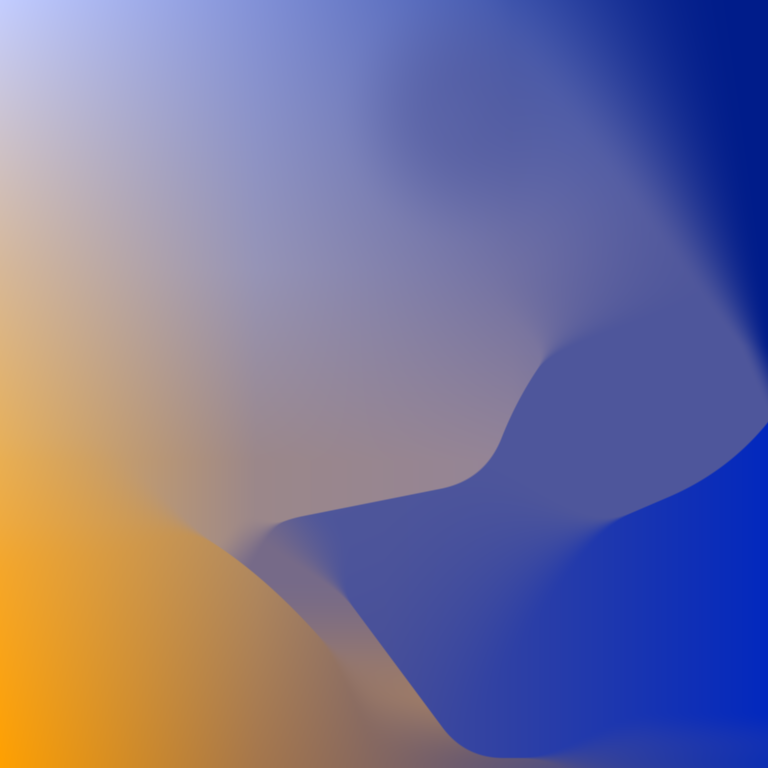
Give the GLSL for this background, as a Shadertoy shader.

```glsl
// Draws soft folded sheets of slate blue, deep blue, pale sky and amber with crisp creases.

// Horizontal colour rows: four evenly spaced stops each
const mat4x3 SKY_TOP = mat4x3(0.765, 0.804, 1.0,   0.51, 0.569, 0.843,
                              0.255, 0.34, 0.68,   0.20, 0.28, 0.63);
const mat4x3 SKY_MID = mat4x3(0.84, 0.72, 0.596,   0.588, 0.58, 0.714,
                              0.44, 0.44, 0.64,    0.306, 0.337, 0.62);
const mat4x3 SKY_LOW = mat4x3(0.91, 0.686, 0.333,  0.608, 0.53, 0.54,
                              0.58, 0.518, 0.59,   0.306, 0.337, 0.62);
const mat4x3 AMBER_TOP = mat4x3(0.949, 0.659, 0.204, 0.698, 0.549, 0.392,
                                0.353, 0.329, 0.51,  0.08, 0.20, 0.67);
const mat4x3 AMBER_LOW = mat4x3(1.0, 0.627, 0.0,     0.647, 0.463, 0.294,
                                0.373, 0.333, 0.463, 0.08, 0.20, 0.67);

const vec3 SLATE = vec3(0.306, 0.337, 0.606);
const vec3 DUSK = vec3(0.267, 0.298, 0.596);
const vec3 ROYAL = vec3(0.008, 0.157, 0.745);
const vec3 NAVY = vec3(0.0, 0.11, 0.54);
const vec3 MAUVE = vec3(0.463, 0.416, 0.533);
const vec3 TAN = vec3(0.62, 0.486, 0.408);

const float CRISP = 0.0015;    // half width of a sharp crease
const float SKY_MID_AT = 0.35; // depths of the sky rows
const float SKY_LOW_AT = 0.60;

vec3 ramp(mat4x3 stops, float x) {
    float t = clamp(x, 0.0, 1.0) * 3.0;
    vec3 c = mix(stops[0], stops[1], min(t, 1.0));
    c = mix(c, stops[2], clamp(t - 1.0, 0.0, 1.0));
    return mix(c, stops[3], clamp(t - 2.0, 0.0, 1.0));
}

// Signed distance to the line a-b; with y downward, positive is clockwise of it
float side(vec2 p, vec2 a, vec2 b) {
    vec2 d = normalize(b - a);
    return dot(p - a, vec2(-d.y, d.x));
}

float smin(float a, float b, float k) {
    float h = max(k - abs(a - b), 0.0) / k;
    return min(a, b) - h * h * k * 0.25;
}

float smax(float a, float b, float k) {
    return -smin(-a, -b, k);
}

// Coverage of the negative side, with an edge of the given softness
float cover(float d, float softness) {
    float w = max(CRISP, 0.75 / iResolution.y) + softness;
    return 1.0 - smoothstep(-w, w, d);
}

vec3 skyColour(vec2 p) {
    vec3 c = mix(ramp(SKY_TOP, p.x), ramp(SKY_MID, p.x), clamp(p.y / SKY_MID_AT, 0.0, 1.0));
    float low = clamp((p.y - SKY_MID_AT) / (SKY_LOW_AT - SKY_MID_AT), 0.0, 1.0);
    c = mix(c, ramp(SKY_LOW, p.x), low);
    // Dim smudge high in the sky
    float r = length((p - vec2(0.60, 0.15)) / vec2(0.15, 0.16));
    return mix(c, SLATE, 0.45 * (1.0 - smoothstep(0.2, 1.1, r)));
}

float skyCover(vec2 p) {
    float under = side(p, vec2(0.430, 0.665), vec2(0.586, 0.634));
    float right = side(p, vec2(0.647, 0.586), vec2(0.680, 0.501));
    float shoulder = side(p, vec2(0.697, 0.471), vec2(0.749, 0.419));
    float tip = side(p, vec2(0.306, 0.725), vec2(0.341, 0.686));
    float d = smin(smax(under, smin(right, shoulder, 0.04), 0.05), tip, 0.03);
    float soft = 0.12 * (1.0 - smoothstep(0.36, 0.48, p.y))
               + 0.03 * (1.0 - smoothstep(0.31, 0.37, p.x));
    return cover(d, soft);
}

float amberCover(vec2 p) {
    float u = p.x - 0.234;
    float curve = 0.682 + 0.5 * u + 1.7 * u * u;
    float slope = 0.5 + 3.4 * u;
    float soft = 0.09 * (1.0 - smoothstep(0.10, 0.28, p.x)) + 0.07 * smoothstep(0.41, 0.55, p.x);
    return cover((curve - p.y) / sqrt(1.0 + slope * slope), soft);
}

float foldCover(vec2 p) {
    float d = smax(side(p, vec2(0.443, 0.768), vec2(0.547, 0.908)), p.y - 0.987, 0.04);
    float soft = 0.05 * (1.0 - smoothstep(0.69, 0.79, p.y)) + 0.06 * smoothstep(0.68, 0.85, p.x);
    return cover(d, soft);
}

vec3 foldColour(vec2 p) {
    float d = smax(side(p, vec2(0.794, 0.680), vec2(0.9375, 0.6185)),
                   side(p, vec2(0.966, 0.599), vec2(1.005, 0.544)), 0.05);
    float slateCover = cover(d, 0.2 * (1.0 - smoothstep(0.55, 0.82, p.x)));
    vec3 blue = mix(DUSK, ROYAL, clamp((p.x - 0.5) * 2.0, 0.0, 1.0));
    return mix(blue, SLATE, slateCover);
}

void mainImage(out vec4 fragColor, in vec2 fragCoord) {
    vec2 p = fragCoord / iResolution.xy;
    p.y = 1.0 - p.y; // depth below the top edge

    // Lit band under the fold, then the fold and the sky sheet
    vec3 band = mix(MAUVE, TAN, smoothstep(0.75, 0.92, p.y));
    band = mix(band, ramp(AMBER_LOW, p.x), smoothstep(0.9, 1.0, p.y));
    float fold = foldCover(p);
    vec3 colour = mix(band, foldColour(p), fold);
    colour = mix(colour, skyColour(p), skyCover(p));

    // Amber sheet, tucked behind the fold
    float depth = clamp((p.y - 0.68) / 0.32, 0.0, 1.0);
    vec3 amber = mix(ramp(AMBER_TOP, p.x), ramp(AMBER_LOW, p.x), depth);
    colour = mix(colour, amber, amberCover(p) * (1.0 - fold));

    // Navy shade in the upper right, tightening as it descends
    float shadeSoft = mix(0.17, 0.02, clamp(p.y / 0.45, 0.0, 1.0));
    colour = mix(colour, NAVY, cover(0.79 + 0.43 * p.y - p.x, shadeSoft));

    fragColor = vec4(colour, 1.0);
}
```
